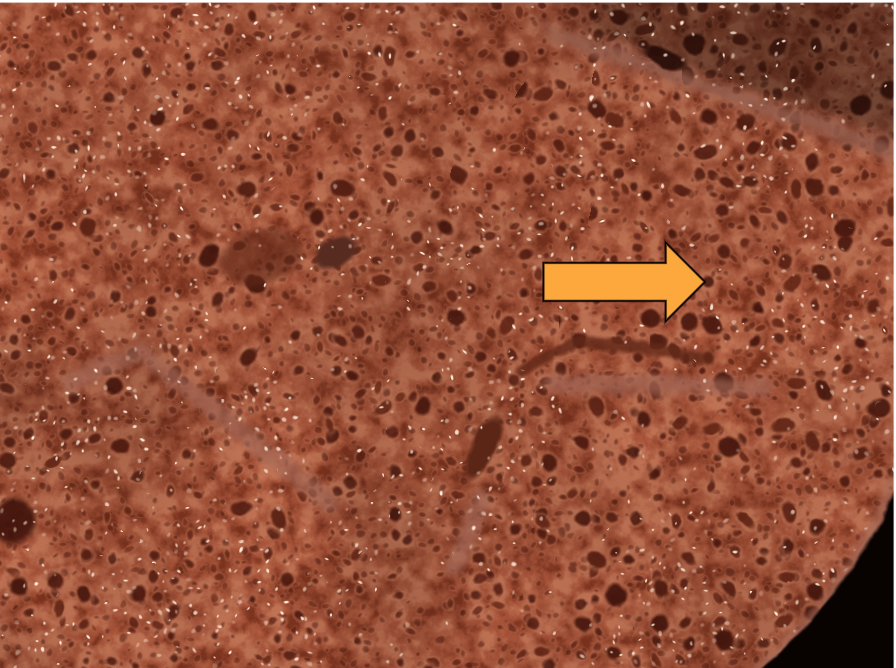
Give the GLSL for this texture, as a WebGL 1 fragment shader.

```glsl
precision highp float;
// Cut face of spongy red-brown tissue with pores, glints, pale septa and an orange arrow.
uniform vec2 u_resolution;

#define FINE_FREQ 58.0
#define MID_FREQ 33.0
#define COARSE_FREQ 20.0
#define GLINT_FREQ 66.0
#define TISSUE vec3(0.60, 0.30, 0.205)
#define PALE vec3(0.72, 0.44, 0.325)
#define DEEP vec3(0.45, 0.185, 0.11)
#define PORE vec3(0.25, 0.075, 0.045)
#define SEPTUM vec3(0.64, 0.41, 0.345)
#define GLINT vec3(1.0, 0.93, 0.86)
#define ARROW vec3(0.99, 0.66, 0.24)
#define VOID vec3(0.03, 0.008, 0.004)

float hash(vec2 p) {
  vec3 q = fract(vec3(p.xyx) * 0.1031);
  q += dot(q, q.yzx + 33.33);
  return fract((q.x + q.y) * q.z);
}

float noise(vec2 p) {
  vec2 i = floor(p), f = fract(p);
  f = f * f * (3.0 - 2.0 * f);
  return mix(mix(hash(i), hash(i + vec2(1, 0)), f.x),
             mix(hash(i + vec2(0, 1)), hash(i + vec2(1, 1)), f.x), f.y);
}

float fbm(vec2 p) {
  float sum = 0.0, amp = 0.5;
  for (int i = 0; i < 4; i++) {
    sum += amp * noise(p);
    p = mat2(1.6, 1.2, -1.2, 1.6) * p + 7.3;
    amp *= 0.5;
  }
  return sum / 0.9375;
}

mat2 turn(float a) { return mat2(cos(a), sin(a), -sin(a), cos(a)); }

// Scattered ovals: x = signed distance in cells, y = random value of the nearest one
vec2 ovals(vec2 p, float density, float size, float seed) {
  vec2 cell = floor(p), best = vec2(1.0, 0.0);
  for (int j = -1; j <= 1; j++)
    for (int i = -1; i <= 1; i++) {
      vec2 c = cell + vec2(float(i), float(j)), k = c + seed;
      vec2 center = c + 0.15 + 0.7 * vec2(hash(k + 11.0), hash(k + 47.0));
      float id = hash(k + 83.0);
      vec2 d = turn(6.28 * hash(k + 29.0)) * (p - center);
      d *= vec2(1.0, 1.0 + 0.7 * id);
      float dist = length(d) - size * (0.45 + 0.55 * hash(k + 61.0));
      if (hash(k + 5.0) < density && dist < best.x) best = vec2(dist, id);
    }
  return best;
}

// Hollow with a soft dark inside and a lit wall around it
vec3 hollow(vec3 col, vec2 oval, float soft, float strength) {
  float rim = exp(-pow((oval.x - 0.09) / 0.09, 2.0));
  col = mix(col, PALE, 0.42 * rim * strength);
  float inside = 1.0 - smoothstep(-soft, soft, oval.x);
  vec3 bottom = mix(PORE, DEEP, oval.y * 0.75);
  return mix(col, bottom, inside * strength);
}

float segment(vec2 p, vec2 a, vec2 b) {
  vec2 d = b - a;
  return length(p - a - d * clamp(dot(p - a, d) / dot(d, d), 0.0, 1.0));
}

// Soft mask of a tilted ellipse
float blot(vec2 p, vec2 c, vec2 radius, float tilt) {
  return 1.0 - smoothstep(0.72, 1.15, length(turn(-tilt) * (p - c) / radius));
}

float arrowDistance(vec2 p) {
  vec2 q = vec2(p.x, abs(p.y - 0.578));
  vec2 b = abs(q - vec2(0.908, 0.0)) - vec2(0.095, 0.029);
  float shaft = max(b.x, b.y);
  float head = max(0.996 - q.x, dot(q - vec2(1.056, 0.0), vec2(0.707)));
  return min(shaft, head);
}

void main() {
  vec2 p = gl_FragCoord.xy / u_resolution.y;
  float aspect = u_resolution.x / u_resolution.y;
  float aa = 1.0 / u_resolution.y;
  vec2 w = p + 0.013 * (vec2(fbm(p * 28.0), fbm(p * 28.0 + 40.0)) - 0.5);
  float broad = fbm(p * 5.0 + 3.0), grain = fbm(p * 48.0);

  // Mottled tissue
  vec3 col = mix(DEEP, TISSUE, smoothstep(0.18, 0.48, grain));
  col = mix(col, PALE, 0.85 * smoothstep(0.43, 0.76, grain));
  col *= 0.86 + 0.28 * broad;

  // Pores, widest toward the right
  float right = smoothstep(0.65, 1.05, p.x + 0.15 * (broad - 0.5));
  col = hollow(col, ovals(w * FINE_FREQ, 0.5, 0.34, 3.0), 0.16, 0.5);
  col = hollow(col, ovals(w * MID_FREQ, 0.40, 0.31, 17.0), 0.11, 0.8);
  col = hollow(col, ovals(w * COARSE_FREQ, 0.15 + 0.42 * right, 0.32, 31.0), 0.07, 0.92);

  // Pale septa
  float septa = min(segment(w, vec2(0.11, 0.43), vec2(0.21, 0.475)),
                    segment(w, vec2(0.21, 0.475), vec2(0.49, 0.25)));
  septa = min(septa, segment(w, vec2(0.83, 0.425), vec2(1.14, 0.42)));
  septa = min(septa, segment(w, vec2(0.72, 0.25), vec2(0.68, 0.15)));
  col = mix(col, SEPTUM, 0.65 * (1.0 - smoothstep(0.003, 0.024, septa)));

  // Vessels and stained patches
  float vessel = min(segment(w, vec2(0.78, 0.445), vec2(0.87, 0.49)),
                     segment(w, vec2(0.87, 0.49), vec2(1.06, 0.465)));
  col = mix(col, DEEP * 0.85, 0.8 * (1.0 - smoothstep(0.004, 0.014, vessel)));
  col = mix(col, DEEP * 0.82, 0.6 * blot(w, vec2(0.39, 0.615), vec2(0.065, 0.045), 0.3));
  col = mix(col, vec3(0.34, 0.17, 0.125), blot(w, vec2(0.502, 0.622), vec2(0.035, 0.025), 0.5));
  col = mix(col, DEEP * 0.8, blot(w, vec2(0.723, 0.33), vec2(0.053, 0.019), 1.15));
  col = mix(col, PORE, 0.9 * blot(w, vec2(0.022, 0.22), vec2(0.034), 0.0));

  // Fissure with a darker lobe beyond it
  float beyond = w.y - 0.948 + 0.349 * (w.x - 0.836);
  float start = smoothstep(0.80, 0.95, p.x);
  col *= 1.0 - 0.36 * start * smoothstep(0.0, 0.035, beyond);
  float band = exp(-pow(beyond / 0.015, 2.0)) * smoothstep(0.78, 0.86, p.x);
  col = mix(col, SEPTUM * 0.9, 0.8 * band);
  col = mix(col, PORE * 0.6, 0.9 * blot(w, vec2(0.995, 0.914), vec2(0.033, 0.014), -0.35));

  // Wet glints in clusters
  float wet = smoothstep(0.35, 0.68, fbm(p * 8.0 + 21.0));
  vec2 g = ovals(w * GLINT_FREQ, 0.06 + 0.34 * wet, 0.23, 71.0);
  col = mix(col, GLINT, (1.0 - smoothstep(-0.12, 0.13, g.x)) * (0.25 + 0.75 * g.y));

  // Curved outer edge against the dark ground
  float t = min(p.y / 0.268, 1.2);
  float outside = 0.8 * (w.x - mix(1.141, 1.338, t) - 0.1 * t * (1.0 - t));
  col = mix(col, SEPTUM, 0.6 * smoothstep(-0.018, -0.003, outside));
  col = mix(col, VOID, smoothstep(-0.003, 0.004, outside));

  // Outlined arrow and thin white margins
  float arrow = arrowDistance(p);
  col = mix(col, VOID, 1.0 - smoothstep(0.001 - aa, 0.001 + aa, arrow));
  col = mix(col, ARROW, 1.0 - smoothstep(-0.002 - aa, -0.002 + aa, arrow));
  float margin = max(p.y - 0.996, p.x - aspect + 0.0035);
  col = mix(col, vec3(1.0), smoothstep(-aa, aa, margin));
  gl_FragColor = vec4(col, 1.0);
}
```
